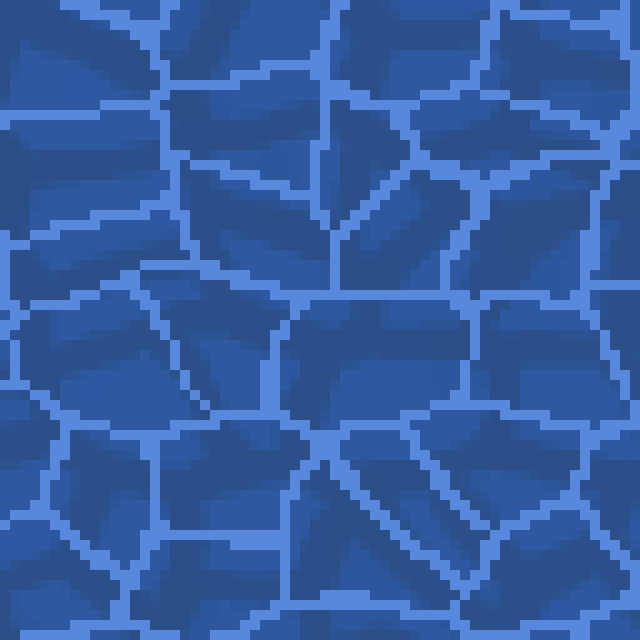
Reproduce this texture procedurally as a WebGL 2 fragment shader.

```glsl
#version 300 es
precision highp float;

uniform vec2 u_resolution;
out vec4 fragColor;

const float TEXELS = 64.0;               // blocks along the canvas height
const vec2 CELLS = vec2(4.3, 5.8);       // stones across and up
const vec2 SHADOW_OFFSET = vec2(3.2, -5.0);
const vec3 LINE_BLUE = vec3(0.342, 0.532, 0.862);
const vec3 WATER_BLUE = vec3(0.180, 0.346, 0.626);
const vec3 SHADOW_BLUE = vec3(0.168, 0.308, 0.535);

vec2 hash2(vec2 p) {
    vec3 q = fract(vec3(p.xyx) * vec3(0.1031, 0.1030, 0.0973));
    q += dot(q, q.yzx + 33.33);
    return fract((q.xx + q.yz) * q.zy);
}

vec2 noise2(vec2 p) {
    vec2 i = floor(p), f = fract(p);
    f = f * f * (3.0 - 2.0 * f);
    vec2 low = mix(hash2(i), hash2(i + vec2(1, 0)), f.x);
    vec2 high = mix(hash2(i + vec2(0, 1)), hash2(i + vec2(1, 1)), f.x);
    return mix(low, high, f.y);
}

vec2 seedPoint(vec2 cell, float jitter) {
    return cell + 0.5 + jitter * (hash2(cell + 57.0) - 0.5);
}

// Distance in texels to the nearest cell border, measured along the grid
float borderDistance(vec2 texel, float wobble) {
    vec2 uv = texel / TEXELS;
    vec2 p = (uv + wobble * (noise2(uv * 9.0 + 20.0) - 0.5)) * CELLS;
    vec2 home = floor(p);
    vec2 nearest = vec2(0.0);
    float best = 1e5;
    for (int y = -1; y <= 1; y++) {
        for (int x = -1; x <= 1; x++) {
            vec2 seed = seedPoint(home + vec2(x, y), 0.82);
            float d = dot(seed - p, seed - p);
            if (d < best) {
                best = d;
                nearest = seed;
            }
        }
    }
    float border = 1e5;
    for (int y = -2; y <= 2; y++) {
        for (int x = -2; x <= 2; x++) {
            vec2 seed = seedPoint(home + vec2(x, y), 0.82);
            vec2 away = seed - nearest;
            if (dot(away, away) > 1e-5) {
                float gap = dot(0.5 * (seed + nearest) - p, away);
                vec2 slope = abs(away * CELLS) / TEXELS;
                border = min(border, gap / (slope.x + slope.y));
            }
        }
    }
    return border;
}

vec3 texelColor(vec2 texel) {
    // Wide stepped shadow of the line net, cast down and right
    float depth = borderDistance(texel - SHADOW_OFFSET, 0.045);
    float shade = 1.0 - smoothstep(1.0, 2.1, depth);
    shade = floor(shade * 4.0 + 0.5) / 4.0;

    // Faint tonal patches in the water
    float tone = floor(noise2(texel * 0.11).x * 4.0) / 4.0 - 0.4;
    vec3 color = mix(WATER_BLUE, SHADOW_BLUE, shade);
    color += tone * vec3(0.004, 0.010, 0.022);

    // Bright line one texel wide
    float line = 1.0 - step(0.52, borderDistance(texel, 0.045));
    return mix(color, LINE_BLUE, line);
}

void main() {
    float texelSize = u_resolution.y / TEXELS;
    vec2 position = gl_FragCoord.xy / texelSize - 0.5;
    vec2 base = floor(position);

    // Blend neighbouring blocks across one screen pixel
    vec2 blend = clamp((fract(position) - 0.5) * texelSize + 0.5, 0.0, 1.0);
    vec3 color = vec3(0.0);
    for (int i = 0; i < 4; i++) {
        vec2 corner = vec2(i & 1, i >> 1);
        vec2 weight = mix(1.0 - blend, blend, corner);
        color += weight.x * weight.y * texelColor(base + corner + 0.5);
    }
    fragColor = vec4(color, 1.0);
}
```
